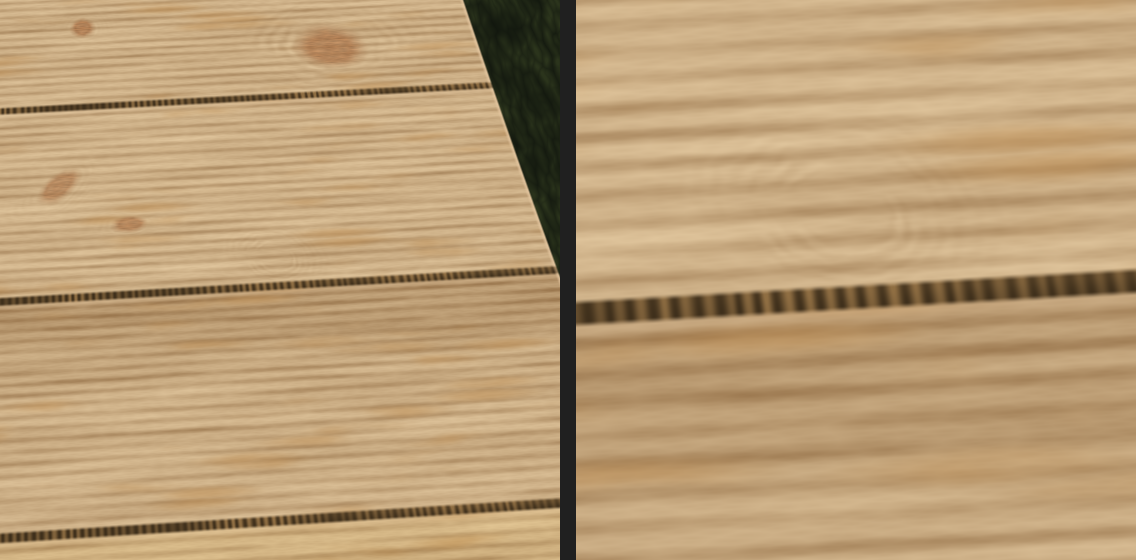
Left: the whole. Right: its middle third, enlarged.
Write a Shadertoy shader that draws this texture.

```glsl
const float TAU = 6.2831853;
const float GROOVES = 21.0;          // grooves per board
const float GAP_HALF = 0.018;        // half gap, in board heights
const float GAP_RIBS = 95.0;         // ribs along each gap
const float PERSPECTIVE = 0.338;     // growth of scale towards the viewer
const vec2 ROW_MAP = vec2(3.814, 0.308);
const vec3 EDGE = vec3(0.827, 0.335, 0.03); // board ends, as a curve in depth
const vec4 BOARD_TONE = vec4(0.0, 0.02, -0.02, 0.06);

const vec3 WOOD_DARK = vec3(0.60, 0.46, 0.30);
const vec3 WOOD_LIGHT = vec3(0.88, 0.775, 0.615);
const vec3 AMBER = vec3(0.74, 0.55, 0.32);
const vec3 KNOT_COLOR = vec3(0.68, 0.46, 0.29);
const vec3 GAP_DARK = vec3(0.20, 0.15, 0.085);
const vec3 GAP_RIB = vec3(0.56, 0.43, 0.26);
const vec3 RIM = vec3(0.90, 0.78, 0.63);
const vec3 GRASS_DARK = vec3(0.07, 0.09, 0.055);
const vec3 GRASS_LIGHT = vec3(0.17, 0.205, 0.11);

// Knots: centre (x, depth) and radii; then tilt, colour and ring strengths
const int KNOTS = 5;
const vec4 KNOT_SHAPE[KNOTS] = vec4[KNOTS](
    vec4(0.148, 0.051, 0.021, 0.016), vec4(0.588, 0.084, 0.060, 0.037),
    vec4(0.104, 0.335, 0.042, 0.021), vec4(0.230, 0.401, 0.030, 0.014),
    vec4(0.490, 0.458, 0.030, 0.020));
const vec3 KNOT_LOOK[KNOTS] = vec3[KNOTS](
    vec3(0.0, 0.8, 0.2), vec3(0.05, 0.75, 0.7), vec3(-0.65, 0.65, 0.2),
    vec3(-0.1, 0.7, 0.2), vec3(0.3, 0.0, 0.5));

vec2 hash2(vec2 p) {
    vec3 q = fract(p.xyx * vec3(0.1031, 0.1030, 0.0973));
    q += dot(q, q.yzx + 33.33);
    return fract((q.xx + q.yz) * q.zy);
}

// Distance to the nearest scattered point
float cellular(vec2 p) {
    vec2 cell = floor(p), f = p - cell;
    float nearest = 2.0;
    for (int j = -1; j <= 1; j++)
        for (int i = -1; i <= 1; i++) {
            vec2 o = vec2(i, j);
            nearest = min(nearest, length(o + hash2(cell + o) - f));
        }
    return nearest;
}

// Layered sines, roughly -1 to 1
float waves(vec2 p) {
    float sum = 0.0, amp = 0.5;
    for (int i = 0; i < 4; i++) {
        sum += amp * sin(p.x + 1.7 * sin(p.y + float(i)));
        p = mat2(0.8, 0.6, -0.6, 0.8) * p * 1.9 + 2.3;
        amp *= 0.6;
    }
    return sum;
}

vec3 grass(vec2 p) {
    vec2 q = mat2(0.95, 0.3, -0.3, 0.95) * p;
    float blades = 1.0 - cellular(q * vec2(80.0, 22.0) + 0.5 * waves(p * 30.0));
    float clumps = 0.45 + 0.4 * waves(p * vec2(32.0, 20.0));
    return mix(GRASS_DARK, GRASS_LIGHT, clamp(blades * (0.4 + clumps), 0.0, 1.0));
}

vec3 wood(vec2 p, float u, float v) {
    float board = floor(v), across = v - board;
    vec2 along = vec2(u, v + board * 3.7);

    // Straight grooves, each broken along its length and of its own depth
    float wobble = 0.07 * waves(along * vec2(9.0, 14.0));
    float phase = v * GROOVES + wobble, id = floor(phase + 0.5);
    float groove = pow(0.5 + 0.5 * cos(TAU * phase), 1.7);
    float breaks = waves(vec2(u * 17.0 + id * 5.3, id * 2.1));
    float depth = 0.30 + 0.15 * breaks + 0.16 * (hash2(vec2(id, 7.0)).x - 0.5);
    float fine = cellular(along * vec2(55.0, 120.0)) - 0.5;
    float tone = 0.79 + BOARD_TONE[int(clamp(board, 0.0, 3.0))] - depth * groove;
    tone += 0.10 * waves(along * vec2(5.0, 23.0)) + 0.07 * waves(along * vec2(11.0, 47.0));
    tone += 0.11 * fine;
    if (board == 2.0) tone -= 0.27 * (1.0 - smoothstep(0.08, 0.5, across));

    // Amber streaks drawn out along the boards
    float streak = 1.0 - smoothstep(0.05, 0.5, cellular(along * vec2(5.0, 13.0)));
    streak *= smoothstep(-0.1, 0.7, waves(along * vec2(7.0, 9.0) + 4.0));

    // Knots and the broken rings around them
    float knot = 0.0;
    for (int k = 0; k < KNOTS; k++) {
        vec4 shape = KNOT_SHAPE[k];
        vec3 look = KNOT_LOOK[k];
        float c = cos(look.x), s = sin(look.x);
        vec2 q = mat2(c, -s, s, c) * (p - shape.xy) / shape.zw;
        float r = length(q) + 0.10 * waves(q * 1.6 + float(k));
        knot = max(knot, look.y * (1.0 - smoothstep(0.55, 1.2, r)) * (0.94 + 0.06 * sin(r * 12.0)));
        float halo = smoothstep(0.8, 1.3, r) * exp(-1.1 * max(r - 1.0, 0.0));
        float broken = smoothstep(-0.5, 0.6, waves(q * 1.3 + 3.0 * float(k)));
        tone += 0.2 * look.z * halo * broken * sin(r * 17.0);
    }

    vec3 color = mix(WOOD_DARK, WOOD_LIGHT, clamp(tone, -0.2, 1.05));
    color = mix(color, AMBER, 0.45 * streak);
    color = mix(color, KNOT_COLOR * (0.98 + 0.2 * fine), knot);
    if (board == 3.0) color *= vec3(1.0, 0.99, 0.93);
    return color;
}

void mainImage(out vec4 fragColor, in vec2 fragCoord) {
    vec2 p = fragCoord / iResolution.xy;
    p.y = 1.0 - p.y;
    float pixel = 1.0 / iResolution.y;

    // Board coordinates: u along, v counts boards towards the viewer
    float row = (p.y + 0.051 * p.x) / (1.0 - 0.0125 * p.x);
    float scale = 1.0 + PERSPECTIVE * row;
    float u = p.x / scale, v = (ROW_MAP.x * row + ROW_MAP.y) / scale;
    vec3 color = wood(p, u, v);

    // Ribbed gaps, shaded on the near side, with a pale lip below
    float line = max(round(v), 1.0), offset = v - line;
    float soft = fwidth(v) + 0.004;
    float lip = smoothstep(0.0, GAP_HALF, offset) * (1.0 - smoothstep(GAP_HALF, GAP_HALF + 0.035, offset));
    color = mix(color, RIM, 0.25 * lip);
    float rib = 0.5 + 0.5 * cos(TAU * GAP_RIBS * u + 1.5 * waves(vec2(u * 45.0, line)));
    rib *= 0.55 + 0.4 * waves(vec2(u * 24.0, line * 2.0));
    rib += 0.12 + 0.3 * smoothstep(-GAP_HALF, GAP_HALF, -offset) * smoothstep(0.1, 0.8, u);
    float gap = 1.0 - smoothstep(GAP_HALF - soft, GAP_HALF + soft, abs(offset));
    color = mix(color, mix(GAP_DARK, GAP_RIB, clamp(rib, 0.0, 1.0)), gap);

    // Cut board ends, with grass beyond
    float inside = EDGE.x + p.y * (EDGE.y + EDGE.z * p.y) - p.x;
    color = mix(color, RIM, 0.7 * (1.0 - smoothstep(0.002, 0.008, inside)) * (1.0 - 0.5 * gap));
    color = mix(grass(p), color, smoothstep(-1.3 * pixel, 1.3 * pixel, inside));
    fragColor = vec4(color, 1.0);
}
```
